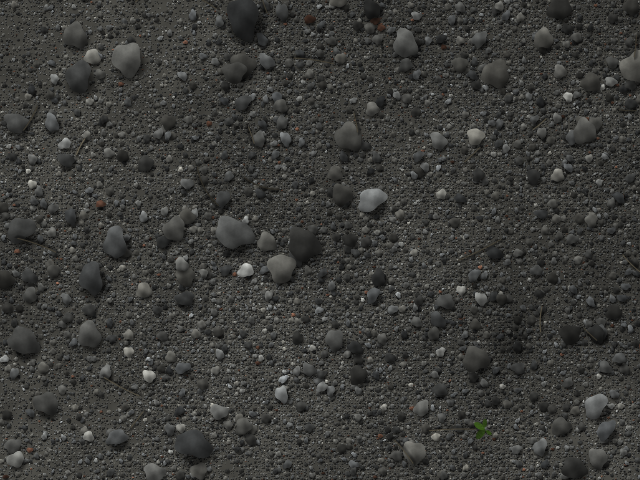
A WebGL 2 fragment shader for this texture:

```glsl
#version 300 es
precision highp float;
// Dark, damp soil strewn with crumbs, pebbles, dry twigs and a few green sprouts.
uniform vec2 u_resolution;
out vec4 fragColor;

vec3 hash3(vec2 cell, float seed) {
  vec3 q = fract(vec3(cell.xyx + seed * 17.3) * vec3(0.1031, 0.1030, 0.0973));
  q += dot(q, q.yxz + 33.33);
  return fract((q.xxy + q.yzz) * q.zyx);
}

vec2 rotate(vec2 v, float angle) {
  float c = cos(angle), s = sin(angle);
  return vec2(c * v.x - s * v.y, s * v.x + c * v.y);
}

// Layered, warped sines: broad humps and hollows, roughly -1 to 1.
float mounds(vec2 p) {
  float height = 0.0, amplitude = 0.5;
  p = p * 4.0 + 1.7;
  for (int i = 0; i < 4; i++) {
    height += amplitude * sin(p.x + 1.4 * sin(p.y * 0.8)) * cos(p.y + sin(p.x * 0.7));
    p = rotate(p, 1.1) * 1.9 + 2.3;
    amplitude *= 0.65;
  }
  return height;
}

// One size class of irregular stones, lit from above, each with a cast shadow.
void scatterStones(inout vec3 color, vec2 p, float scale, float density) {
  float blur = 0.65 * scale / u_resolution.y;
  vec2 home = floor(p * scale);
  for (int y = 1; y >= -1; y--)
  for (int x = -1; x <= 1; x++) {
    vec2 id = home + vec2(x, y);
    vec3 place = hash3(id, scale), kind = hash3(id, scale + 3.0);
    if (place.z > density * (1.0 + 0.5 * mounds(id / scale + 5.0))) continue;

    vec2 d = p * scale - id - 0.2 - 0.6 * place.xy;
    float radius = mix(0.22, 0.5, kind.x * kind.x);
    vec2 q = rotate(d, 6.28 * kind.y);
    q.y *= 1.0 + 0.6 * kind.z;
    float around = atan(q.y, q.x);
    float rim = radius * (1.0 + 0.11 * sin(3.0 * around + 40.0 * kind.x)
                              + 0.06 * sin(5.0 * around + 60.0 * kind.z));
    float edge = length(q) - rim;

    float shadow = length(d - vec2(0.18, -0.38) * radius) - radius * 0.85;
    color *= 1.0 - 0.6 * smoothstep(0.12, -0.12, shadow);

    // Domed shading with facets and a mottled skin
    float light = 0.9 + 0.45 * dot(d, vec2(-0.35, 0.93)) / radius;
    light += 0.14 * sin(q.x / radius * 4.0 + 30.0 * kind.y) * sin(q.y / radius * 3.0 + 20.0 * kind.x);
    light *= 1.0 + 0.12 * mounds(p * 28.0 + kind.xy * 9.0);
    float hue = fract(kind.y * 7.0 + place.x * 5.0);
    float tone = mix(0.15, 0.37, fract(kind.z * 3.0 + place.y)) + 0.22 * pow(hue, 9.0);
    vec3 skin = mix(vec3(1.0, 0.99, 0.93), vec3(0.97, 1.0, 1.01), kind.z);
    skin = mix(skin, vec3(1.15, 0.7, 0.5), 0.7 * step(0.985, kind.y));
    color = mix(color, skin * tone * max(light, 0.2), smoothstep(blur, -blur, edge));
  }
}

// Thin, slightly bowed stems and straws.
void scatterTwigs(inout vec3 color, vec2 p, float scale) {
  float blur = 0.7 * scale / u_resolution.y;
  vec2 home = floor(p * scale);
  for (int y = -1; y <= 1; y++)
  for (int x = -1; x <= 1; x++) {
    vec2 id = home + vec2(x, y);
    vec3 place = hash3(id, scale + 7.0), kind = hash3(id, scale + 11.0);
    if (place.z > 0.36) continue;
    vec2 q = rotate(p * scale - id - place.xy, 6.28 * kind.x);
    float halfLength = mix(0.12, 0.4, kind.y * kind.y);
    q.y += (kind.z - 0.5) * q.x * q.x * 1.5;
    float d = length(vec2(max(abs(q.x) - halfLength, 0.0), q.y)) - 0.008;
    color *= 1.0 - 0.35 * smoothstep(0.04, 0.0, d + 0.02 * sign(q.y));
    vec3 straw = vec3(0.40, 0.37, 0.30) * mix(0.45, 1.15, kind.z);
    color = mix(color, straw, 0.8 * smoothstep(blur, -blur, d));
  }
}

// Rare tufts of small leaves.
void scatterSprouts(inout vec3 color, vec2 p, float scale) {
  vec2 id = floor(p * scale);
  vec3 place = hash3(id, 23.0);
  if (place.z > 0.2) return;
  vec2 d = p * scale - id - 0.25 - 0.5 * place.xy;
  float blur = scale / u_resolution.y;
  for (int i = 0; i < 4; i++) {
    vec3 leaf = hash3(id + float(i), 31.0);
    vec2 q = rotate(d, 1.57 * float(i) + leaf.x) - vec2(0.04, 0.0);
    float edge = length(q * vec2(1.0, 1.9)) - mix(0.02, 0.045, leaf.y);
    vec3 green = vec3(0.19, 0.30, 0.08) * (0.7 + 0.6 * leaf.z + 5.0 * q.y);
    color = mix(color, green, 0.85 * smoothstep(blur, -blur, edge));
  }
}

void main() {
  vec2 p = gl_FragCoord.xy / u_resolution.y;
  float relief = mounds(p);
  vec3 color = vec3(0.25, 0.247, 0.23) * (1.0 + 0.12 * mounds(p * 9.0));

  // Crumbs first, then ever larger and rarer stones
  for (int i = 0; i < 7; i++)
    scatterStones(color, p, 190.0 * pow(0.6, float(i)), 0.9 * exp(-0.36 * float(i)));
  scatterTwigs(color, p, 7.0);
  scatterSprouts(color, p, 3.3);

  // Broad light: humps, sunken hollows and a dim upper right
  color *= 1.0 + 0.2 * relief;
  color *= 1.0 - 0.45 * smoothstep(0.45, 1.0, -relief);
  color *= 1.1 - 0.16 * dot(p, vec2(0.5, 0.8));
  fragColor = vec4(clamp(color, 0.0, 1.0), 1.0);
}
```
